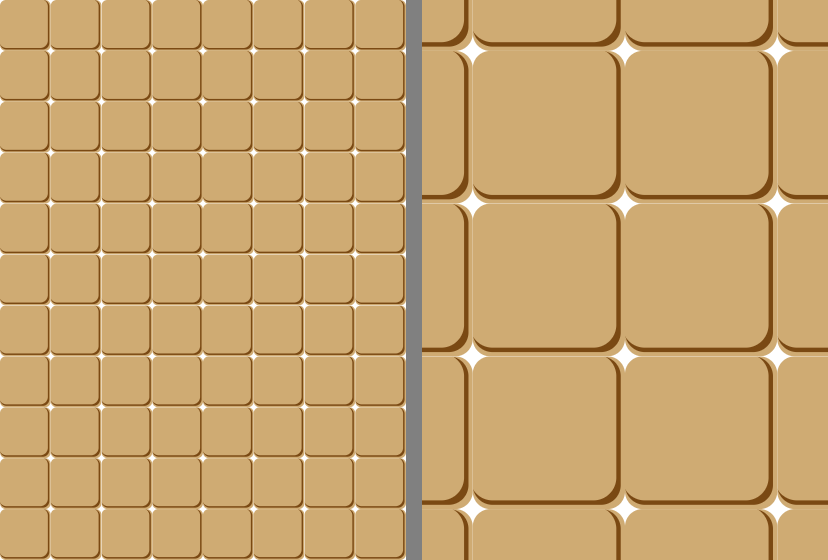
Left, the full canvas; right, a detail of the centre.
Reproduce this pattern procedurally as a WebGL 2 fragment shader.

```glsl
#version 300 es
precision highp float;

uniform vec2 u_resolution;
out vec4 fragColor;

// Signed distance to a rounded box spanning lo..hi
float roundedBox(vec2 p, vec2 lo, vec2 hi, float radius) {
    vec2 q = abs(p - 0.5 * (lo + hi)) - 0.5 * (hi - lo) + radius;
    return length(max(q, 0.0)) + min(max(q.x, q.y), 0.0) - radius;
}

float coverage(float dist, float pixel) {
    return clamp(0.5 - dist / pixel, 0.0, 1.0);
}

void main() {
    vec2 repeats = vec2(8.0, 11.0);
    vec2 cell = fract(gl_FragCoord.xy / u_resolution * repeats);
    cell.y = 1.0 - cell.y; // measure down from the top left of each tile
    float pixel = max(repeats.x / u_resolution.x, repeats.y / u_resolution.y);

    vec3 gap = vec3(1.0);
    vec3 tan_ = vec3(0.81, 0.67, 0.45);
    vec3 brown = vec3(0.48, 0.285, 0.075);

    // Outer tile, whose rounded corners leave white stars between tiles
    float tile = coverage(roundedBox(cell, vec2(0.0), vec2(1.0), 0.115), pixel);

    // Brown bevel showing to the right and below the raised face
    float bevel = coverage(roundedBox(cell, vec2(0.0), vec2(0.972), 0.13), pixel);
    float face = coverage(roundedBox(cell, vec2(-0.02), vec2(0.943), 0.15), pixel);

    vec3 color = mix(tan_, brown, bevel * (1.0 - face));
    fragColor = vec4(mix(gap, color, tile), 1.0);
}
```
